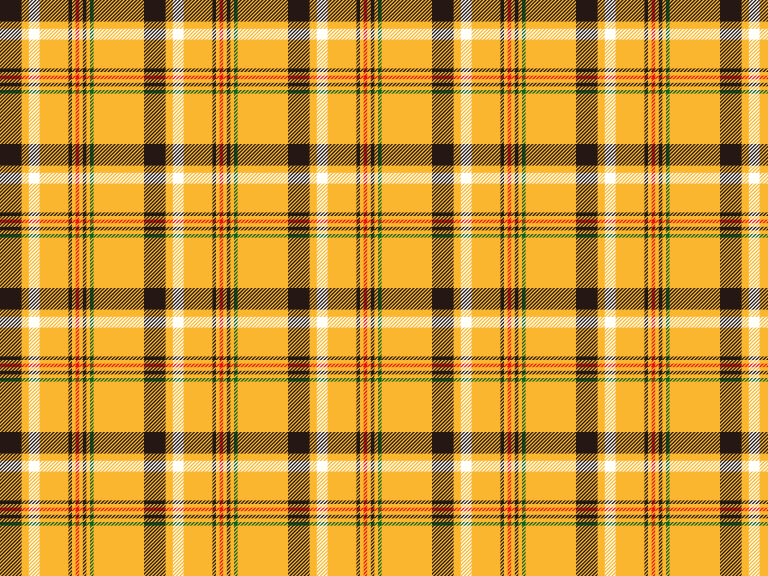
Write a Shadertoy shader that draws this pattern.

```glsl
// Yellow tartan with dark, white, red and green stripes in a diagonal twill weave
#define REPEATS_DOWN 4.0
#define THREADS 40.0
#define TWILL_PHASE 0.0
#define YELLOW vec3(0.975, 0.715, 0.180)
#define DARK vec3(0.145, 0.095, 0.080)
#define WHITE vec3(1.0, 1.0, 0.99)
#define RED vec3(0.900, 0.090, 0.070)
#define GREEN vec3(0.050, 0.390, 0.130)

// Smoothed coverage of a repeating stripe from start to end, in threads
float stripe(float t, float start, float end, float soft) {
    float center = 0.5 * (start + end);
    float offset = mod(t - center + 0.5 * THREADS, THREADS) - 0.5 * THREADS;
    float edge = abs(offset) - 0.5 * (end - start);
    return clamp(0.5 - edge / soft, 0.0, 1.0);
}

// Yarn colour along one direction of the cloth
vec3 yarn(float t, float soft) {
    vec3 color = YELLOW;
    color = mix(color, DARK, stripe(t, 0.0, 6.0, soft));
    color = mix(color, WHITE, stripe(t, 8.0, 11.0, soft));
    color = mix(color, DARK, stripe(t, 19.0, 20.0, soft));
    color = mix(color, RED, stripe(t, 21.0, 22.0, soft));
    color = mix(color, DARK, stripe(t, 23.0, 24.0, soft));
    return mix(color, GREEN, stripe(t, 25.0, 26.0, soft));
}

// Share of the upright yarn on top: diagonal ribs, one per thread
float twill(vec2 cloth, float soft) {
    float phase = fract(cloth.x + cloth.y + TWILL_PHASE);
    float edge = abs(phase - 0.5) - 0.25;
    return clamp(0.5 - edge / (1.4 * soft), 0.0, 1.0);
}

void mainImage(out vec4 fragColor, in vec2 fragCoord) {
    // Thread coordinates, counted from the upper left corner
    float pixel = REPEATS_DOWN * THREADS / iResolution.y;
    vec2 cloth = vec2(fragCoord.x, iResolution.y - fragCoord.y) * pixel;

    // Weave the upright and level yarns
    vec3 upright = yarn(cloth.x, pixel);
    vec3 level = yarn(cloth.y, pixel);
    fragColor = vec4(mix(level, upright, twill(cloth, pixel)), 1.0);
}
```
